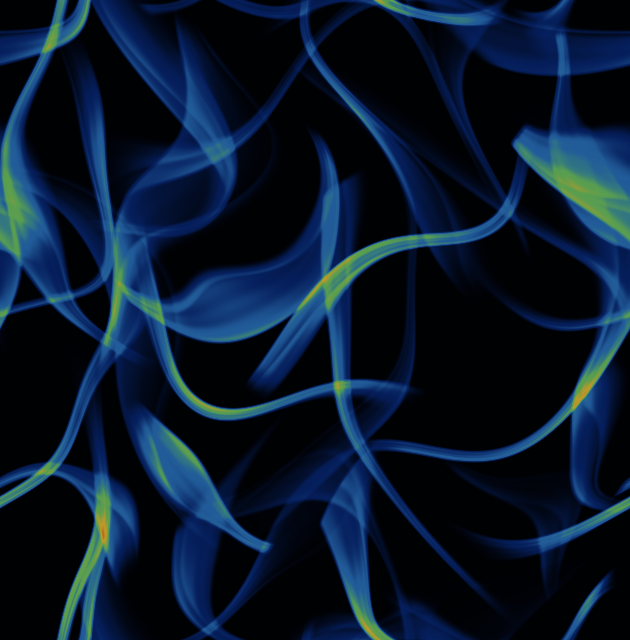
Reproduce this background procedurally as a Shadertoy shader.

```glsl
// Glowing folded sheets of dye, dark blue to red by density, on black; tiles.
#define SHEETS 30
#define GAIN 1.5
#define EDGE_SOFT 0.0045
#define MIN_WIDTH 0.018
#define MAX_WIDTH 0.27
#define MIN_LENGTH 0.10
#define MAX_LENGTH 0.42
#define WARP 0.03
#define SEED 3.0

const float TAU = 6.2831853;

vec4 hash4(float n) {
    return fract(sin(n * vec4(12.99, 78.23, 37.72, 93.99) + vec4(1.3, 4.1, 2.7, 5.9)) * 4375.85);
}

// Whole-number frequencies keep the bending periodic on the unit square.
vec2 warp(vec2 p) {
    p += WARP * sin(TAU * (p.yx * vec2(1.0, 2.0) + vec2(0.15, 0.6)));
    p += 0.35 * WARP * sin(TAU * (p.yx * vec2(3.0, 2.0) + p * vec2(1.0, -1.0)));
    return p;
}

// Density of one curved sheet; pinched parts are denser than wide ones.
float sheet(vec2 p, float id) {
    vec4 a = hash4(id + SEED), b = hash4(id + SEED + 61.0), c = hash4(id + SEED + 127.0);

    // Even scatter, nearest wrapped copy, two main diagonal directions
    vec2 d = p - fract(id * vec2(0.7549, 0.5698) + 0.1 * a.xy);
    d -= round(d);
    float angle = (a.z < 0.5 ? -1.0 : 1.0) * mix(0.35, 1.4, a.w);
    vec2 axis = vec2(cos(angle), sin(angle));
    vec2 q = vec2(dot(d, axis), dot(d, vec2(-axis.y, axis.x)));

    // Spine: an arc plus a gentle wave
    float len = mix(MIN_LENGTH, MAX_LENGTH, b.x);
    float s = q.x / len;
    if (abs(s) > 1.0) return 0.0;
    float bend = mix(-0.6, 1.0, b.y);
    float phase = TAU * b.z;
    float spine = len * (bend * (s * s - 0.35) + 0.13 * sin(3.0 * s + phase));
    float slope = 2.0 * bend * s + 0.39 * cos(3.0 * s + phase);
    float v = (q.y - spine) * inversesqrt(1.0 + slope * slope);
    v *= c.x < 0.5 ? -1.0 : 1.0;

    // Width swells and pinches along the length
    float swell = 0.5 + 0.5 * sin(2.6 * s + TAU * b.w);
    float width = MIN_WIDTH + mix(0.2, 1.0, a.x) * MAX_WIDTH * swell * swell * (0.3 + len);
    float t = max(v / width, 0.0);

    // Bright leading edge, thinning body, one inner fold and fine streaks
    float rise = smoothstep(-EDGE_SOFT, EDGE_SOFT, v);
    float body = 0.42 * (1.0 - smoothstep(mix(0.2, 0.85, c.y), 1.0, t));
    float rim = 0.7 * exp(-6.0 * t);
    float inner = v - width * (0.45 + 0.35 * sin(2.2 * s + TAU * c.z));
    float fold = 0.4 * smoothstep(-EDGE_SOFT, EDGE_SOFT, inner)
               * exp(-7.0 * max(inner, 0.0) / width) * (1.0 - smoothstep(0.7, 1.0, t));
    float streaks = 1.0 + 0.1 * sin(17.0 * t + 3.0 * s + phase) * sin(9.0 * t - 4.0 * s);
    float profile = rise * (body + rim + fold) * streaks;

    // Ends: crisp on some sheets, long fades on others
    float ends = smoothstep(-1.0, -1.0 + mix(0.04, 0.7, c.w), s)
               * (1.0 - smoothstep(1.0 - mix(0.05, 0.8, a.y), 1.0, s));
    float hot = s - mix(-0.6, 0.6, c.z);
    float strength = mix(0.14, 1.0, pow(hash4(id + SEED + 211.0).x, 1.5));
    strength *= 0.5 + 0.65 * exp(-8.0 * hot * hot);
    float inside = 1.0 - smoothstep(0.4, 0.495, length(d));
    return strength * ends * inside * profile * sqrt(0.03 / (width + 0.01));
}

vec3 heat(float x) {
    vec3 col = mix(vec3(0.0, 0.002, 0.01), vec3(0.02, 0.12, 0.36), smoothstep(0.0, 0.22, x));
    col = mix(col, vec3(0.13, 0.36, 0.60), smoothstep(0.20, 0.42, x));
    col = mix(col, vec3(0.20, 0.47, 0.50), smoothstep(0.42, 0.53, x));
    col = mix(col, vec3(0.35, 0.62, 0.31), smoothstep(0.51, 0.63, x));
    col = mix(col, vec3(0.74, 0.60, 0.16), smoothstep(0.64, 0.78, x));
    return mix(col, vec3(0.76, 0.12, 0.04), smoothstep(0.78, 0.89, x));
}

void mainImage(out vec4 fragColor, in vec2 fragCoord) {
    vec2 p = warp(fragCoord / iResolution.xy);
    float density = 0.0;
    for (int i = 0; i < SHEETS; i++) density += sheet(p, float(i));
    fragColor = vec4(heat(1.0 - exp(-1.2 * GAIN * density)), 1.0);
}
```
